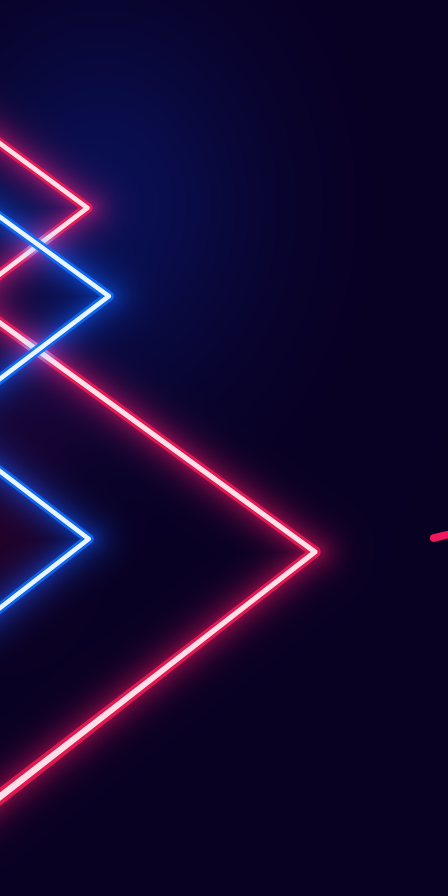
This background is drawn by a WebGL 1 fragment shader. Its source:

```glsl
precision highp float;
// Neon red and blue chevrons pointing right over a deep indigo backdrop.
uniform vec2 u_resolution;

float segmentDistance(vec2 p, vec2 a, vec2 b) {
  vec2 ap = p - a, ab = b - a;
  return length(ap - ab * clamp(dot(ap, ab) / dot(ab, ab), 0.0, 1.0));
}

// Arms run left from the tip; slopes are those of the upper and lower arm.
float chevronDistance(vec2 p, vec2 tip, vec2 slopes) {
  float upper = segmentDistance(p, tip, tip + vec2(-1.2, 1.2 * slopes.x));
  float lower = segmentDistance(p, tip, tip - vec2(1.2, 1.2 * slopes.y));
  return min(upper, lower);
}

// Antialiased coverage of a stroke with the given half width.
float stroke(float d, float halfWidth) {
  float pixel = 1.0 / u_resolution.x;
  return 1.0 - smoothstep(halfWidth - 0.6 * pixel, halfWidth + 0.6 * pixel, d);
}

vec3 screen(vec3 base, vec3 light) {
  return base + light * (1.0 - base);
}

// Soft halo, saturated tube and bright core.
vec3 neon(vec3 base, float d, float width, vec3 halo, vec3 tube, vec3 core) {
  float glow = 0.62 * exp(-d / 0.022) + 0.16 * exp(-d * d / 0.0035);
  vec3 color = screen(base, halo * glow);
  color = mix(color, tube, 0.9 * stroke(d, width));
  return mix(color, core, stroke(d, 0.46 * width));
}

// Elliptical falloff around a centre.
float pool(vec2 p, vec2 center, vec2 radius) {
  vec2 q = (p - center) / radius;
  return exp(-dot(q, q));
}

void main() {
  // The canvas spans 1 unit across and 2 units up.
  vec2 p = gl_FragCoord.xy / u_resolution * vec2(1.0, 2.0);

  // Backdrop with blue and wine-coloured pools of light
  vec3 color = vec3(0.035, 0.002, 0.135);
  color += vec3(0.0, 0.058, 0.19) * pool(p, vec2(0.23, 1.54), vec2(0.34, 0.42));
  color += vec3(0.09, 0.0, 0.02) * pool(p, vec2(0.0, 0.80), vec2(0.13, 0.16));
  color += vec3(0.05, 0.0, 0.03) * pool(p, vec2(0.06, 1.06), vec2(0.15, 0.12));

  // Tube distances
  float redTop = chevronDistance(p, vec2(0.195, 1.536), vec2(0.738, 0.759));
  float redLarge = chevronDistance(p, vec2(0.703, 0.768), vec2(0.727, 0.777));
  float blueTop = chevronDistance(p, vec2(0.243, 1.339), vec2(0.727, 0.760));
  float blueLow = chevronDistance(p, vec2(0.198, 0.797), vec2(0.763, 0.778));

  // Red tubes turn pale where the upper blue tube crosses them
  float crossing = 0.8 * exp(-pow(blueTop / 0.032, 2.0));
  vec3 redTube = mix(vec3(0.91, 0.10, 0.32), vec3(0.55, 0.62, 0.92), crossing);
  vec3 redCore = mix(vec3(1.0, 0.87, 0.91), vec3(0.80, 0.83, 0.96), crossing);
  vec3 redHalo = vec3(0.95, 0.07, 0.30);

  // The lower arm of the large chevron thickens towards the left
  float largeWidth = 0.0125 + 0.004 * smoothstep(0.7, 0.15, p.y);
  color = neon(color, redTop, 0.0115, redHalo, redTube, redCore);
  color = neon(color, redLarge, largeWidth, redHalo, redTube, redCore);

  // Blue tubes in front
  vec3 blueHalo = vec3(0.01, 0.32, 0.95);
  vec3 blueTube = vec3(0.05, 0.42, 0.96);
  vec3 blueCore = vec3(0.91, 0.96, 1.0);
  color = neon(color, blueTop, 0.0112, blueHalo, blueTube, blueCore);
  color = neon(color, blueLow, 0.0112, blueHalo, blueTube, blueCore);

  // Short round-ended dash at the right edge
  float dash = segmentDistance(p, vec2(0.968, 0.799), vec2(1.05, 0.819));
  color = mix(color, vec3(0.94, 0.09, 0.36), stroke(dash, 0.0085));

  gl_FragColor = vec4(color, 1.0);
}
```
